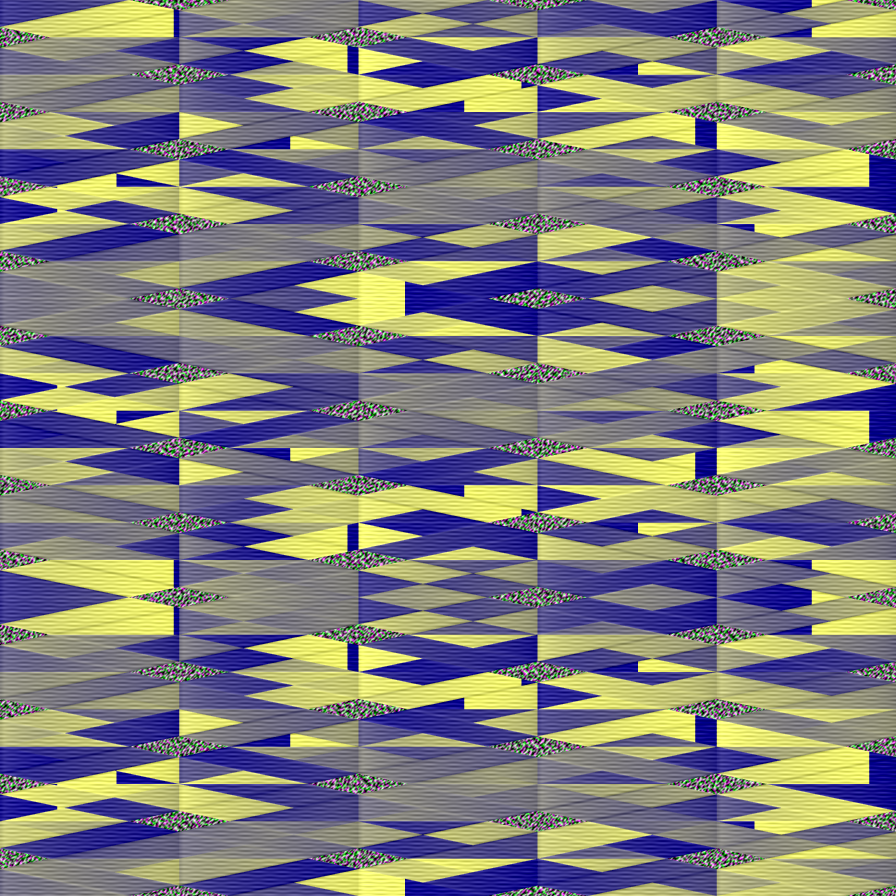
Give the GLSL for this pattern, as a WebGL 1 fragment shader.

```glsl
precision highp float;
// Woven lattice of slanted patches running from blue to yellow, with small
// grainy diamonds where two bands cross. Each row of patches takes its tone
// from a sawtooth ramp; bands are repeats of two diagonals, under fine threads.
uniform vec2 u_resolution;

const vec2 LATTICE = vec2(5.0, 24.0);   // columns and rows on the canvas
const float FOLD_ROWS = 8.0;            // rows between mirror lines
const float BAND = 0.28;                // share of a diagonal period in a band
const float HALF_CELL = 0.64;           // middle of the gap between bands
const float RAMP_LENGTH = 5.5;          // columns per blue-to-yellow ramp
const float RAMP_SHIFT = 0.97;          // ramp offset from row to row
const float IRREGULARITY = 0.3;         // share of patches breaking alternation
const float FOOTPRINT = 1.2;            // width of the smoothing filter
const vec3 BLUE = vec3(0.03, 0.005, 0.56);
const vec3 YELLOW = vec3(0.96, 0.97, 0.43);
const vec3 GRAY = vec3(0.43, 0.45, 0.43);
const vec3 GREEN_TO_MAGENTA = vec3(0.5, -0.5, 0.5);
const int SAMPLES = 4;                  // supersampling per axis

float hash(vec3 p) {
  p = fract(p * vec3(0.1031, 0.1130, 0.0973));
  p += dot(p, p.yzx + 33.33);
  return fract((p.x + p.y) * p.z);
}

vec2 gradient(vec2 cell, float seed) {
  float angle = 6.2832 * hash(vec3(cell, seed));
  return vec2(cos(angle), sin(angle));
}

float gradientNoise(vec2 p, float seed) {
  vec2 i = floor(p), f = fract(p);
  vec2 s = f * f * f * (f * (f * 6.0 - 15.0) + 10.0);
  vec2 e = vec2(0.0, 1.0);
  float a = dot(gradient(i, seed), f);
  float b = dot(gradient(i + e.yx, seed), f - e.yx);
  float c = dot(gradient(i + e.xy, seed), f - e.xy);
  float d = dot(gradient(i + e.yy, seed), f - e.yy);
  return mix(mix(a, b, s.x), mix(c, d, s.x), s.y);
}

// Sawtooth along x whose jump moves sideways with each row
float rowRamp(float x, float row) {
  return fract((x - RAMP_SHIFT * (row + 1.0)) / RAMP_LENGTH);
}

// Ramp of one patch, reversed on odd patches with some exceptions
float patchTone(float ramp, float order, vec3 id) {
  float odd = mod(order + step(hash(id), IRREGULARITY), 2.0);
  return mix(ramp, 1.0 - ramp, odd);
}

// Thin line at both borders of a band
float bandEdge(float f) {
  float d = min(min(f, 1.0 - f), abs(f - BAND));
  return 1.0 - smoothstep(0.0, 0.03, d);
}

// Crossed dashes, long on one diagonal for hue and on the other for light
vec3 grain(vec2 uv) {
  vec2 p = vec2(uv.x + uv.y, uv.x - uv.y);
  float hue = gradientNoise(p * vec2(310.0, 170.0), 3.0);
  float light = gradientNoise(p * vec2(170.0, 310.0) + 7.3, 9.0);
  return GRAY + 1.4 * hue * GREEN_TO_MAGENTA + 0.9 * light;
}

// Fine level threads crossed by rays along both diagonals
float threads(vec2 uv) {
  vec2 g = uv * LATTICE;
  float level = sin(6.2832 * (uv.y * 237.0 + uv.x * 3.0));
  float rising = sin(6.2832 * 7.3 * (g.y - g.x));
  float falling = sin(6.2832 * 7.3 * (g.y + g.x));
  return 0.07 * level + 0.025 * (rising + falling);
}

// Soft light on one side of each column line, shadow on the other
float crease(float x) {
  float f = fract(x);
  float light = 0.09 * exp(-9.0 * f) * smoothstep(0.0, 0.03, f);
  return light - 0.06 * exp(-14.0 * (1.0 - f));
}

// Patch colour, with the share of grain in the fourth part
vec4 weave(vec2 uv) {
  vec2 g = uv * LATTICE;
  float x = g.x;
  float y = abs(mod(g.y, 2.0 * FOLD_ROWS) - FOLD_ROWS);
  float row = floor(y);

  // Diagonal coordinates: the first part of each period is a band
  vec2 diagonal = (vec2(x + y, x - y) + 1.0 + BAND) * 0.5;
  vec2 cell = floor(diagonal) + 20.0;
  vec2 f = fract(diagonal);
  bool rising = f.y < BAND;
  bool falling = f.x < BAND;
  if (rising && falling) return vec4(0.0, 0.0, 0.0, 1.0);

  // Gaps are quartered, then cut at rows and columns; bands only at rows
  vec2 side = step(vec2(HALF_CELL), f);
  float column = floor(x);
  float order = row + column + side.x;
  vec3 id = vec3(cell + 40.0 * side, row + 31.0 + 17.0 * column);
  if (falling) {
    order = row + cell.x + 1.0;
    id = vec3(cell.x, row, 57.0 + 9.0 * side.y);
  }
  if (rising) {
    order = row + cell.y;
    id = vec3(cell.y, row, 83.0 + 9.0 * side.x);
  }
  bool forward = falling || (!rising && hash(id.zxy) > 0.5);
  float ramp = forward ? rowRamp(x, row) : rowRamp(-x, row);

  float tone = patchTone(ramp, order, id);
  float rowLine = 1.0 - smoothstep(0.0, 0.06, abs(fract(y + 0.5) - 0.5));
  float shade = crease(x) + 0.05 * rowLine;
  shade += 0.07 * bandEdge(f.y) - 0.12 * bandEdge(f.x);
  return vec4(mix(BLUE, YELLOW, tone) + shade * vec3(1.0, 1.0, 0.7), 0.0);
}

void main() {
  vec4 sum = vec4(0.0);
  for (int k = 0; k < SAMPLES * SAMPLES; k++) {
    vec2 grid = vec2(mod(float(k), float(SAMPLES)), floor(float(k) / float(SAMPLES)));
    vec2 offset = (grid + 0.5) / float(SAMPLES) - 0.5;
    sum += weave((gl_FragCoord.xy + FOOTPRINT * offset) / u_resolution);
  }
  sum /= float(SAMPLES * SAMPLES);
  vec2 uv = gl_FragCoord.xy / u_resolution;
  vec3 color = sum.rgb + sum.a * clamp(grain(uv), 0.0, 1.0);
  color += (1.0 - sum.a) * threads(uv);
  gl_FragColor = vec4(clamp(color, 0.0, 1.0), 1.0);
}
```
